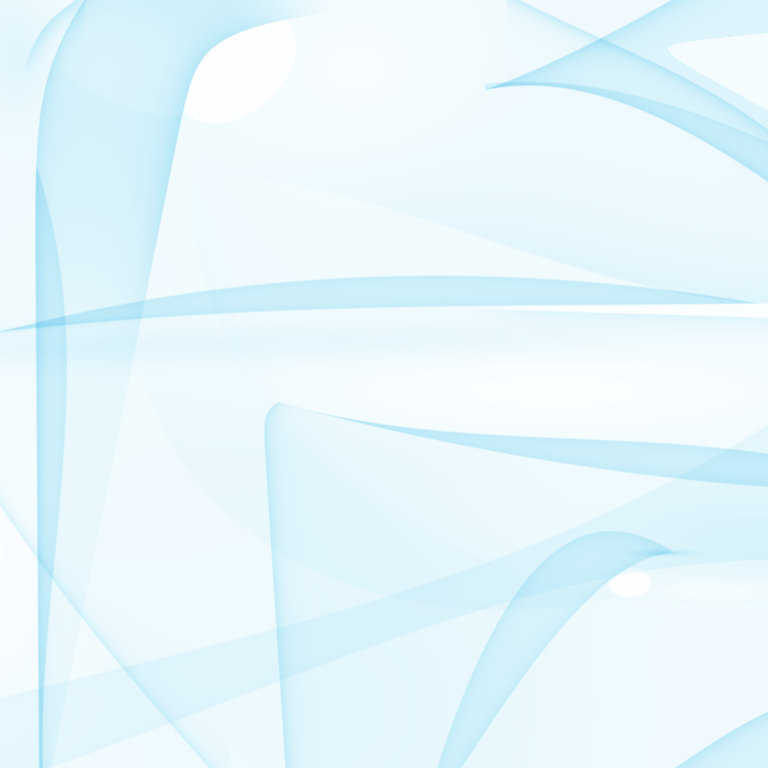
Reproduce this background procedurally as a WebGL 1 fragment shader.

```glsl
precision highp float;
uniform vec2 u_resolution;

const vec3 PAPER = vec3(.988, .996, 1.);
const vec3 ABSORB = vec3(1., .3, .1);
const float BASE_INK = .046;
const float SOFT = .0016;
const float RIM = .008;
const float THREAD_PITCH = .0065;

// Signed distance above a cubic through four evenly spaced heights
float cubic(float t, vec4 k) {
  float u = 3. * t, a = 1. - u, b = 2. - u, c = 3. - u;
  return (k.x * a * b * c + 3. * k.y * u * b * c - 3. * k.z * u * a * c + k.w * u * a * b) / 6.;
}
float above(vec2 p, float from, float to, vec4 k) {
  float t = (p.x - from) / (to - from), y = cubic(t, k);
  float slope = (cubic(t + .005, k) - y) / (.005 * (to - from));
  return (p.y - y) / sqrt(1. + slope * slope);
}

float fill(float d) { return smoothstep(-SOFT, SOFT, d); }
float rim(float d, float width) { return fill(d) * exp(-max(d, 0.) / width); }

// Translucent sheet between two edges, denser at its borders
float veil(float a, float b, float body, float border) {
  return fill(a) * fill(b) * (body + border * (rim(a, RIM) + rim(b, RIM)));
}
float glow(vec2 p, vec2 center, vec2 radius) {
  vec2 q = (p - center) / radius;
  return exp(-dot(q, q));
}
float ellipse(vec2 p, vec2 center, vec2 radius) {
  return (1. - length((p - center) / radius)) * min(radius.x, radius.y);
}

float backdrop(vec2 p) {
  float ink = BASE_INK;
  ink -= .045 * glow(p, vec2(.72, .49), vec2(.32, .06));
  ink -= .04 * glow(p, vec2(0., .28), vec2(.09, .2));
  ink -= .03 * glow(p, vec2(.47, .9), vec2(.14, .12));
  ink += .06 * glow(p, vec2(1., .29), vec2(.18, .06));
  ink += .025 * glow(p, vec2(.5, .08), vec2(.25, .2));
  ink += .07 * glow(p, vec2(.02, .93), vec2(.045, .08));
  // Horizontal shadow with fine threads
  float d = p.y - .546 - .02 * p.x;
  float haze = exp(-d * d / .0005) * (1. - smoothstep(.5, 1., p.x));
  ink += haze * (.05 + .005 * sin(6.2832 * d / THREAD_PITCH));
  // Upper sheet on a long falling edge
  float sheet = above(p, .26, .8, vec4(.776, .747, .693, .638));
  ink += .075 * rim(sheet, .08) * smoothstep(.24, .8, p.x) * fill(p.y - .605);
  // Two great faint arcs
  float arcA = ellipse(p, vec2(.9375, .74), vec2(.684, .527));
  float arcB = ellipse(p, vec2(.651, .57), vec2(.469, .365));
  ink += .028 * fill(arcB) * fill(-arcA) * (1. - smoothstep(.4, .6, p.y));
  return ink + .02 * rim(arcA, .02) * (1. - smoothstep(.6, .85, p.y));
}

float leftRibbon(vec2 p) {
  float down = 1. - p.y;
  float left = p.x - .044 - .007 * down - .066 * exp(-10. * down - 30. * down * down);
  float flare = .17 * exp((.0156 - down) / .0234);
  float right = (.267 - .2 * down + flare - p.x) / length(vec2(1., .2 + flare / .0234));
  float fade = 1. - smoothstep(.28, .45, p.x);
  float high = 1. - smoothstep(.15, .55, down);
  float body = fill(left) * fill(right) * fade;
  float ink = body * (.035 + .085 * high + .19 * high * rim(right, .019));
  ink += fill(right) * rim(left, .009) * .14;
  // Inner sliver, pale loop and corner streak
  float sliver = -above(p.yx, 0., .785, vec4(.056, .07, .087, .047));
  ink += veil(left, sliver, .1, .07) * fill(.785 - p.y);
  ink -= .025 * body * fill(ellipse(p, vec2(.25, 1.), vec2(.21, .152)));
  vec2 q = mat2(.75, -.66, .66, .75) * (p - vec2(.307, .914));
  ink -= .06 * fill(ellipse(q, vec2(0.), vec2(.089, .061))) * fill(-right);
  float streak = -above(p, .029, .098, vec4(.902, .956, .982, 1.));
  return ink + .22 * rim(streak, .012) * smoothstep(.89, .96, p.y) * fill(.11 - p.x);
}

float topRightFold(vec2 p) {
  float ridge = -above(p, .645, .885, vec4(.888, .922, .962, 1.006));
  float hem = above(p, .632, 1., vec4(.883, .8815, .837, .763));
  float band = -above(p, .632, 1., vec4(.891, .889, .862, .815));
  float cross = -above(p, .677, 1., vec4(1., .949, .898, .831));
  float ink = veil(ridge, hem, .08, .08) + veil(band, hem, .07, .06);
  ink = fill(p.x - .632) * (ink + .12 * rim(ridge, .02) * fill(hem));
  ink += fill(p.x - .66) * (.17 * rim(cross, RIM) + .04 * rim(cross, .03));
  // Rounded pale wedge
  float top = .857 + .1 * p.x - p.y, base = p.y - 1.406 + .55 * p.x;
  return ink - .1 * fill(1. - exp(-top / .012) - exp(-base / .012));
}

float middleBlades(vec2 p) {
  float crest = -above(p, 0., 1., vec4(.568, .629, .639, .603));
  float keel = above(p, 0., 1., vec4(.568, .594, .602, .605));
  float ink = veil(crest, keel, .14, .07);
  ink += .1 * exp(-abs(keel) / .003) * (1. - smoothstep(.05, .35, p.x));
  float thread = p.y - .617 + .031 * p.x;
  ink += smoothstep(.58, .72, p.x) * (.09 * rim(-thread, .012) - .04 * fill(thread) * fill(-keel));
  // Lower blade and its hanging curtain
  float upper = -above(p, .36, 1., vec4(.4766, .439, .427, .409));
  float lower = above(p, .36, 1., vec4(.4766, .426, .389, .366));
  float side = p.x - .372 + .065 * p.y - .023 * exp((p.y - .477) / .012);
  ink += veil(upper, lower, .14, .08) * fill(p.x - .362);
  float curtain = .035 * (1. - smoothstep(.4, .9, p.x)) * fill(side);
  return ink + fill(upper) * (curtain + .14 * rim(side, .007) + .05 * rim(side, .025));
}

float lowerFolds(vec2 p) {
  float bandTop = -above(p, 0., 1., vec4(.091, .1745, .28, .447));
  float bandBase = above(p, 0., 1., vec4(-.021, .1016, .2174, .271));
  float crest = -above(p, .569, .8815, vec4(0., .229, .307, .279));
  float under = above(p, .569, .8815, vec4(-.048, .107, .23, .28));
  float ink = veil(bandTop, bandBase, .055, .015);
  ink += veil(crest, under, .09, .09) * (1. - smoothstep(.86, .89, p.x));
  ink += .16 * glow(p, vec2(.865, .28), vec2(.035, .004));
  ink -= .07 * fill(ellipse(p, vec2(.82, .241), vec2(.027, .019))) * fill(-under);
  ink -= .05 * glow(p, vec2(.94, .23), vec2(.1, .018));
  float slant = above(p, 0., .273, vec4(.3424, .216, .104, 0.));
  ink += fill(.3 - p.x) * (.13 * rim(slant, .006) + .03 * rim(slant, .05));
  float corner = -above(p, .879, 1., vec4(0., .027, .052, .073));
  return ink + fill(p.x - .86) * (.11 * fill(corner) + .16 * rim(corner, .01));
}

void main() {
  vec2 p = gl_FragCoord.xy / u_resolution;
  float ink = backdrop(p) + leftRibbon(p) + topRightFold(p) + middleBlades(p) + lowerFolds(p);
  gl_FragColor = vec4(PAPER * exp(-ABSORB * max(ink, 0.)), 1.);
}
```
